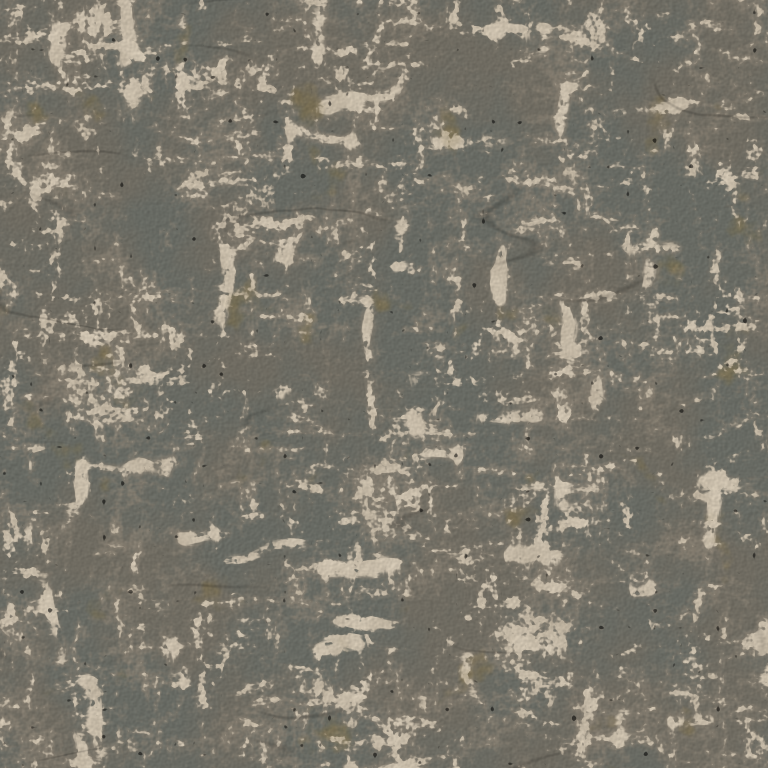
Reproduce this texture procedurally as a WebGL 2 fragment shader.

```glsl
#version 300 es
precision highp float;

uniform vec2 u_resolution;
out vec4 fragColor;

vec2 hash2(vec2 cell) {
    uvec2 q = uvec2(ivec2(cell) + 4096);
    q = q * 1664525u + 1013904223u;
    q.x += q.y * 1664525u;
    q.y += q.x * 1664525u;
    q ^= q >> 16u;
    q.x += q.y * 1664525u;
    q.y += q.x * 1664525u;
    q ^= q >> 16u;
    return vec2(q & 65535u) / 65535.0;
}

float cornerSlope(vec2 cell, vec2 offset) {
    float angle = 6.2832 * hash2(cell).x;
    return dot(vec2(cos(angle), sin(angle)), offset);
}

float gradientNoise(vec2 p) {
    vec2 i = floor(p), f = p - i;
    vec2 w = f * f * f * (f * (f * 6.0 - 15.0) + 10.0);
    float low = mix(cornerSlope(i, f), cornerSlope(i + vec2(1, 0), f - vec2(1, 0)), w.x);
    float high = mix(cornerSlope(i + vec2(0, 1), f - vec2(0, 1)), cornerSlope(i + 1.0, f - 1.0), w.x);
    return mix(low, high, w.y);
}

float fbm(vec2 p) {
    float sum = 0.0, amplitude = 0.5;
    for (int octave = 0; octave < 4; octave++) {
        sum += amplitude * gradientNoise(p);
        p = p * 2.03 + vec2(17.3, 41.7);
        amplitude *= 0.5;
    }
    return sum;
}

// Scattered scrapes, nearly upright or nearly level
float scrapes(vec2 p, float raggedness) {
    vec2 home = floor(p);
    float cover = 0.0;
    for (int y = -1; y <= 1; y++) {
        for (int x = -1; x <= 1; x++) {
            vec2 cell = home + vec2(x, y);
            vec2 place = hash2(cell), kind = hash2(cell + 137.0), form = hash2(cell + 311.0);
            float angle = (kind.y < 0.6 ? 1.5708 : 0.0) + 0.5 * (form.x - 0.5);
            vec2 along = vec2(cos(angle), sin(angle));
            vec2 offset = p - cell - place;
            float reach = 0.12 + 0.32 * form.y;
            float d = length(offset - along * clamp(dot(offset, along), -reach, reach));
            float mark = 1.0 - smoothstep(0.02, 0.13, d + raggedness);
            cover = max(cover, mark * step(kind.x, 0.55));
        }
    }
    return cover;
}

float grain(vec2 p) {
    return gradientNoise(p * 130.0) + 0.8 * gradientNoise(p * 235.0 + 9.0);
}

void main() {
    vec2 uv = gl_FragCoord.xy / u_resolution.y;

    // Crumbling wear, stretched along both axes
    float broad = fbm(uv * 5.0 + 3.0);
    float grit = gradientNoise(uv * 95.0 + 20.0) + 0.7 * gradientNoise(uv * 200.0);
    vec2 warped = uv + 0.008 * vec2(gradientNoise(uv * 21.0), gradientNoise(uv * 21.0 + 50.0));
    float upright = fbm(warped * vec2(36.0, 15.0));
    float level = fbm(warped * vec2(14.0, 40.0) + 70.0);
    float wear = max(upright, level) + 0.5 * broad + 0.24 * grit;
    wear += 0.26 * scrapes(warped * 9.0, 0.07 * grit);

    // Grey paint, dusty film and bare plaster
    float film = smoothstep(-0.04, 0.36, wear + 0.5 * fbm(uv * 9.0 + 31.0));
    float bare = smoothstep(0.19, 0.32, wear);
    vec3 paint = mix(vec3(0.405, 0.415, 0.388), vec3(0.435, 0.42, 0.38),
                     smoothstep(-0.15, 0.2, fbm(uv * 6.0 + 88.0)));
    vec3 color = mix(paint, vec3(0.54, 0.505, 0.45), 0.8 * film);
    vec3 plaster = vec3(0.775, 0.73, 0.655) + 0.12 * fbm(uv * 24.0 + 12.0);
    color = mix(color, plaster, bare);

    // Sparse ochre stains
    float stain = smoothstep(0.2, 0.38, fbm(uv * 11.0 + 140.0));
    color = mix(color, vec3(0.50, 0.43, 0.25), 0.45 * stain * (1.0 - 0.6 * bare));

    // Faint level creases
    float crease = abs(gradientNoise(uv * vec2(3.0, 13.0) + 0.25 * broad + 60.0));
    float creaseGate = smoothstep(0.1, 0.35, gradientNoise(uv * vec2(5.0, 9.0) + 200.0));
    color *= 1.0 - 0.16 * creaseGate * (1.0 - smoothstep(0.0, 0.035, crease));

    // Sandy relief lit from the upper left
    float relief = grain(uv) - grain(uv + vec2(-0.0016, 0.0016));
    color *= 1.0 + 0.075 * relief + 0.05 * gradientNoise(uv * 250.0 + 5.0);

    // Small dark pits
    float pit = smoothstep(0.47, 0.6, gradientNoise(uv * 85.0 + 300.0));
    color *= 1.0 - 0.55 * pit;

    fragColor = vec4(clamp(color, 0.0, 1.0), 1.0);
}
```
